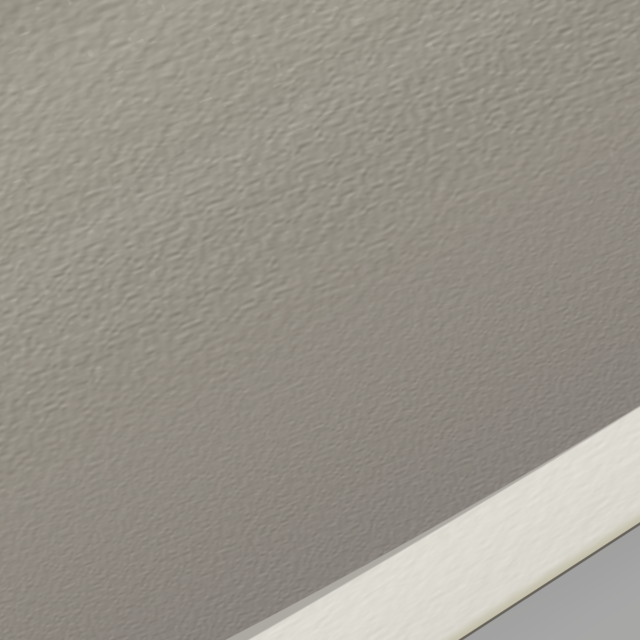
Write a WebGL 1 fragment shader that draws this texture.

```glsl
precision highp float;
uniform vec2 u_resolution;

const vec3 WALL_SHADE = vec3(0.530, 0.508, 0.483);
const vec3 WALL_MID = vec3(0.572, 0.550, 0.515);
const vec3 WALL_LIGHT = vec3(0.620, 0.602, 0.553);
const vec3 LIP_COLOR = vec3(0.675, 0.660, 0.635);
const vec3 TRIM_COLOR = vec3(0.855, 0.843, 0.812);
const vec3 TRIM_EDGE = vec3(0.770, 0.755, 0.675);
const vec3 LINE_COLOR = vec3(0.400, 0.385, 0.350);
const vec3 FLOOR_COLOR = vec3(0.655, 0.653, 0.652);
const vec2 ALONG = vec2(0.88, 0.475);    // direction of the wall streaks
const vec2 TRIM_ALONG = vec2(0.85, 0.527);
const float GRAIN_NEAR = 0.115;
const float GRAIN_FAR = 0.055;
const float STREAK_GAIN = 0.035;
const float LINE_WIDTH = 0.0045;

float hash(vec2 p) {
  vec3 q = fract(vec3(p.xyx) * 0.1031);
  q += dot(q, q.yzx + 33.33);
  return fract((q.x + q.y) * q.z);
}

float noise(vec2 p) {
  vec2 i = floor(p);
  vec2 f = fract(p);
  f = f * f * (3.0 - 2.0 * f);
  return mix(mix(hash(i), hash(i + vec2(1.0, 0.0)), f.x),
             mix(hash(i + vec2(0.0, 1.0)), hash(i + 1.0), f.x), f.y);
}

// Coordinates along and across a direction
vec2 alignTo(vec2 p, vec2 dir) {
  return vec2(dot(p, dir), dot(p, vec2(-dir.y, dir.x)));
}

// Difference of two noise samples gives small lit ridges
float ridges(vec2 p) {
  vec2 q = p + 0.7 * vec2(noise(p * 0.45 + 7.0), noise(p * 0.45 + 31.0));
  return noise(q) - noise(q + vec2(0.25, -0.65));
}

// Slightly bowed edge that leaves the bottom border at x = start
float bowedEdge(float x, float start, float slope, float bow) {
  float d = x - start;
  return slope * d + bow * d * d;
}

vec3 wall(vec2 p) {
  float height = dot(p, vec2(-0.5, 0.866));
  vec3 color = mix(WALL_SHADE, WALL_MID, smoothstep(-0.25, 0.26, height));
  color = mix(color, WALL_LIGHT, smoothstep(0.12, 0.72, height));
  color -= 0.025 * smoothstep(0.68, 0.95, height);

  // Broad soft streaks
  vec2 s = alignTo(p, ALONG);
  float streak = noise(s * vec2(1.8, 22.0) + 4.0) * 0.65
               + noise(s * vec2(3.0, 48.0) + 19.0) * 0.35 - 0.5;
  float nearness = smoothstep(-0.1, 0.65, height);
  color += streak * STREAK_GAIN * nearness;

  // Grain grows coarser toward the upper left
  vec2 g = alignTo(p, vec2(0.93, 0.367)) + 3.0;
  float fine = ridges(g * vec2(150.0, 240.0));
  float medium = ridges(g * vec2(95.0, 170.0) + 40.0);
  float coarse = ridges(g * vec2(62.0, 115.0) + 80.0);
  float grain = mix(fine, medium, smoothstep(-0.05, 0.35, height));
  grain = mix(grain, coarse, 0.65 * smoothstep(0.3, 0.85, height));
  color += grain * mix(GRAIN_FAR, GRAIN_NEAR, nearness);

  // Sparse bright flecks
  float fleck = smoothstep(0.86, 0.97, noise(g * vec2(60.0, 105.0) + 120.0));
  return color + fleck * 0.045 * nearness;
}

vec3 trim(vec2 p, float aboveBottom) {
  vec2 s = alignTo(p, TRIM_ALONG) + 2.0;
  float brushed = ridges(s * vec2(55.0, 170.0)) * 0.028
                + ridges(s * vec2(120.0, 260.0)) * 0.015;
  vec3 color = TRIM_COLOR + brushed;
  color += 0.015 * smoothstep(0.04, 0.16, aboveBottom);
  return mix(TRIM_EDGE, color, smoothstep(0.0, 0.025, aboveBottom));
}

void main() {
  vec2 p = gl_FragCoord.xy / u_resolution;
  float aa = 1.0 / min(u_resolution.x, u_resolution.y);

  float lipTop = bowedEdge(p.x, 0.352, 0.52, 0.07);
  float trimTop = bowedEdge(p.x, 0.388, 0.574, 0.035);
  float bottom = 0.648 * (p.x - 0.716);
  float above = p.y - bottom;

  // Layers from the wall down to the floor
  vec3 color = wall(p);
  color = mix(color, LIP_COLOR, smoothstep(-aa, aa, lipTop - p.y));
  color = mix(color, trim(p, above), smoothstep(-1.5 * aa, 1.5 * aa, trimTop - p.y));
  color = mix(color, LINE_COLOR, smoothstep(-aa, aa, -above));
  vec3 ground = FLOOR_COLOR - 0.025 * smoothstep(0.12, 0.0, -above) * p.x;
  color = mix(color, ground, smoothstep(-aa, aa, -above - LINE_WIDTH));

  gl_FragColor = vec4(color, 1.0);
}
```
